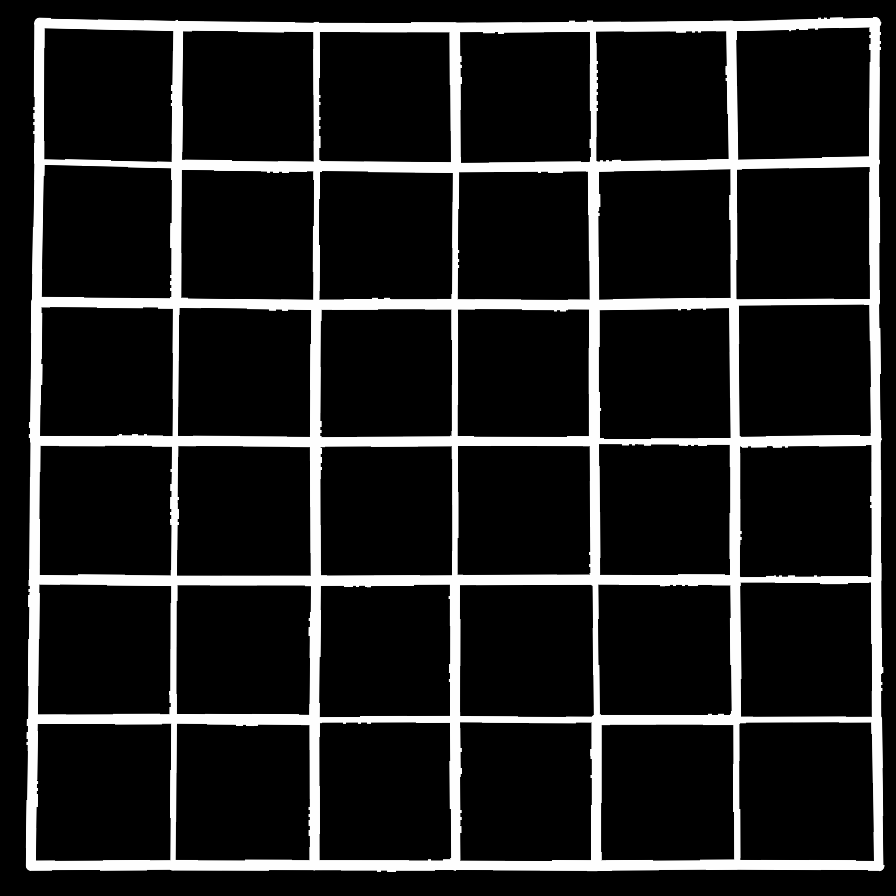
Give the GLSL for this pattern, as a WebGL 1 fragment shader.

```glsl
precision highp float;

// A hand-ruled white grid of six by six black cells, slightly keystoned.
// Each line runs between bent grid nodes as short capsules, thick or thin,
// whose two edges are worn by stepped noise and small chips.

uniform vec2 u_resolution;

float hash(vec2 p) {
    return fract(sin(dot(p, vec2(127.1, 311.7))) * 4375.85);
}

// Position of a grid crossing, columns and rows counted from the lower left
vec2 gridNode(vec2 cell) {
    float side = (cell.x - 3.0) / 3.0;
    float height = cell.y / 6.0;
    float x = 0.508 + (cell.x - 3.0) * mix(0.1575, 0.1545, height);
    x += 0.005 * max(cell.x - 5.0, 0.0) * height * height;
    float y = 0.508 + (cell.y - 3.0) * 0.1555;
    y -= 0.0075 * max(1.0 - cell.y, 0.0);
    y -= 0.0055 * (1.0 - side * side) * smoothstep(2.5, 5.0, cell.y);
    vec2 jitter = vec2(hash(cell), hash(cell + 41.0)) - 0.5;
    return vec2(x, y) + 0.0016 * jitter;
}

// Bit masks of the thin segments on inner lines 1 to 5
float thinMask(float line, vec3 first, vec2 last) {
    if (line < 0.5 || line > 5.5) return 0.0;
    if (line < 1.5) return first.x;
    if (line < 2.5) return first.y;
    if (line < 3.5) return first.z;
    return line < 4.5 ? last.x : last.y;
}

float halfWidth(float mask, float segment) {
    float thin = mod(floor(mask / exp2(segment) + 0.001), 2.0);
    return mix(0.0057, 0.0035, thin);
}

// Distance to a capsule with uneven edges
float wornSegment(vec2 p, vec2 a, vec2 b, float radius, float seed) {
    vec2 axis = b - a;
    vec2 rel = p - a;
    float t = clamp(dot(rel, axis) / dot(axis, axis), 0.0, 1.0);
    float edge = sign(axis.x * rel.y - axis.y * rel.x);
    vec2 key = vec2(seed, edge * 3.0 + 7.0);

    // Long steps along the edge
    float stepId = floor(t * 3.0 + hash(key));
    float wear = 0.0013 * (hash(key + vec2(0.0, stepId * 5.3)) - 0.5);

    // Fine chips, gathered in a few patches
    float patchId = floor(t * 5.0);
    float rough = step(0.91, hash(key + vec2(3.7, patchId * 2.9)));
    float chip = step(0.5, hash(key + vec2(9.1, floor(t * 45.0) * 1.7)));
    wear += 0.0014 * rough * chip;
    return length(rel - axis * t) - radius - wear;
}

void main() {
    vec2 uv = gl_FragCoord.xy / u_resolution;
    float dist = 1.0;

    // Seven lines each way, six segments per line
    for (int i = 0; i < 7; i++) {
        float line = float(i);
        float columnMask = thinMask(line, vec3(15.0, 48.0, 28.0), vec2(34.0, 17.0));
        float rowMask = thinMask(line, vec3(44.0, 32.0, 16.0), vec2(32.0, 1.0));
        for (int k = 0; k < 6; k++) {
            float seg = float(k);
            float seed = line * 6.0 + seg;
            float column = wornSegment(uv, gridNode(vec2(line, seg)),
                gridNode(vec2(line, seg + 1.0)), halfWidth(columnMask, seg), seed);
            float row = wornSegment(uv, gridNode(vec2(seg, line)),
                gridNode(vec2(seg + 1.0, line)), halfWidth(rowMask, seg), seed + 50.0);
            dist = min(dist, min(column, row));
        }
    }

    // Crisp edge about one pixel wide
    float pixel = 1.0 / min(u_resolution.x, u_resolution.y);
    float ink = 1.0 - smoothstep(-0.5 * pixel, 0.5 * pixel, dist);
    gl_FragColor = vec4(vec3(0.995 * ink), 1.0);
}
```
